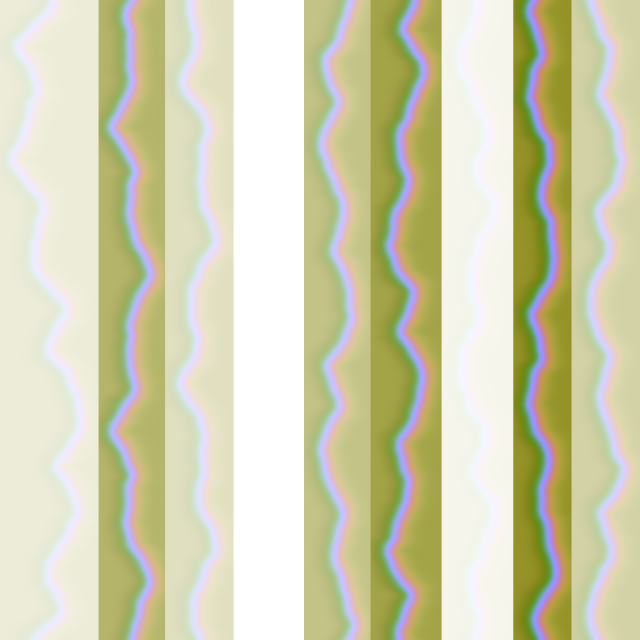
Give the GLSL for this pattern, as a Shadertoy shader.

```glsl
// Nine vertical olive stripes of uneven width and strength, each crossed by a wandering
// lilac thread. Threads are layered sines; a signed distance gives each a soft core,
// a teal-to-pink fringe and a faint shadow. All of it fades with the stripe's tint.

const float TAU = 6.2831853;

const float edges[10] = float[10](0.0, 0.154, 0.258, 0.365, 0.475, 0.579, 0.690, 0.802, 0.893, 1.0);
const float tints[9] = float[9](0.177, 0.69, 0.288, 0.0, 0.554, 0.85, 0.089, 1.0, 0.415);

// Heights, measured from the top, where each thread leans furthest right
const float swayPeak[9] = float[9](0.70, 0.43, 0.32, 0.0, 0.45, 0.10, 0.30, 0.35, 0.23);
const float bendPeak[9] = float[9](0.0, 0.11, 0.05, 0.0, 0.0, 0.13, 0.02, 0.078, 0.08);

// Horizontal position of thread i at depth t below the top
float threadX(int i, float t) {
    float width = edges[i + 1] - edges[i];
    float seed = float(i) * 2.4;
    bool wide = width > 0.12;

    float sway = (wide ? 0.24 : 0.14) * cos(TAU * (wide ? 1.0 : 2.0) * (t - swayPeak[i]));
    // Rounded triangle wave with a drifting phase: bends of uneven length
    float phase = TAU * 6.25 * (t - bendPeak[i]) + 0.45 * sin(TAU * 2.3 * t + seed);
    float bend = 0.09 * asin(0.96 * cos(phase));
    float kink = 0.025 * asin(0.97 * sin(TAU * 10.7 * t + seed * 1.7))
               + 0.008 * sin(TAU * 23.0 * t + seed * 3.1);

    return 0.5 * (edges[i] + edges[i + 1]) + width * (sway + bend + kink);
}

vec3 stripeColor(int i, vec2 p) {
    float tint = tints[i];
    vec3 col = mix(vec3(1.0), vec3(0.576, 0.576, 0.157), tint);

    // Signed distance to the thread, corrected for its slope
    float x = threadX(i, p.y);
    float slope = (threadX(i, p.y + 0.002) - threadX(i, p.y - 0.002)) / 0.004;
    float d = (p.x - x) * inversesqrt(1.0 + slope * slope);

    // Shadow on the left, glow on the right
    float halo = d / 0.019;
    col += tint * 0.2 * halo * exp(-halo * halo);

    // Lilac core
    float core = d / 0.0085;
    col = mix(col, mix(vec3(1.0), vec3(0.60, 0.58, 1.0), tint), exp(-core * core));

    // Teal left rim, pink right rim
    float rim = d / 0.012;
    col += tint * vec3(0.35, -0.2, 0.05) * rim * exp(-rim * rim);
    return col;
}

void mainImage(out vec4 fragColor, in vec2 fragCoord) {
    vec2 p = fragCoord / iResolution.xy;
    p.y = 1.0 - p.y;

    // Lay stripes left to right, each covering everything past its left edge
    vec3 col = vec3(1.0);
    for (int i = 0; i < 9; i++) {
        float cover = clamp((p.x - edges[i]) * iResolution.x + 0.5, 0.0, 1.0);
        col = mix(col, stripeColor(i, p), cover);
    }
    fragColor = vec4(clamp(col, 0.0, 1.0), 1.0);
}
```
